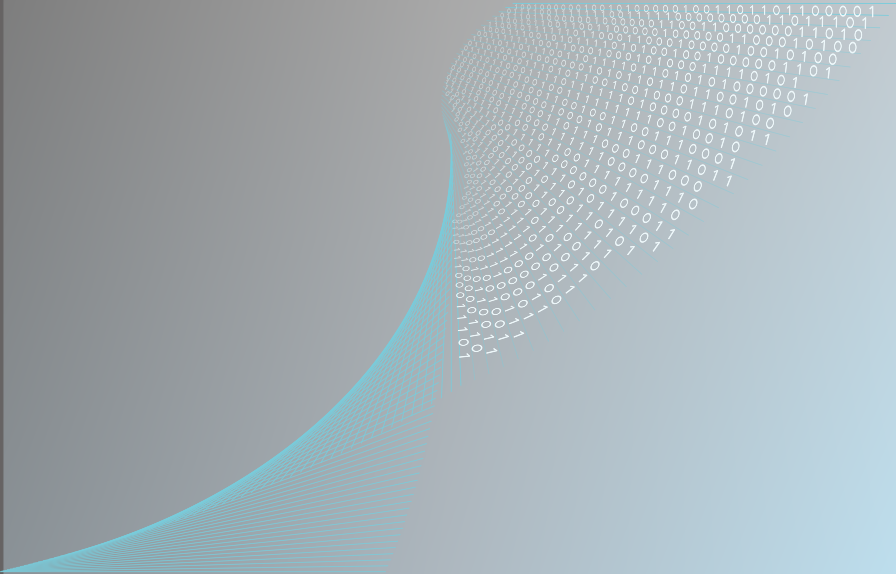
A Shadertoy shader for this background:

```glsl
// A twisted ribbon of fine cyan lines that opens into rows of binary marks on a grey-blue gradient.

const float ASPECT = 1.561;
const int THREADS = 60;   // lines in the lower wing
const int ROWS = 32;      // rows of marks in the upper wing
const vec3 CYAN = vec3(0.47, 0.80, 0.86);
const vec3 WHITE = vec3(0.93, 0.97, 0.98);

// Both ends of a ribbon line: xy is the sweeping end, zw the spine end.
const vec4 FOOT = vec4(0.000, 0.004, 0.671, 0.004);
const vec4 FOOT_PULL = vec4(0.041, 0.016, 0.762, 0.207);
const vec4 WAIST_IN = vec4(0.467, 0.106, 0.805, 0.533);
const vec4 WAIST = vec4(0.803, 0.329, 0.785, 0.766);
const vec4 WAIST_OUT = vec4(1.057, 0.421, 0.756, 0.801);
const vec4 HEAD_PULL = vec4(1.423, 0.776, 0.756, 0.919);
const vec4 HEAD = vec4(1.561, 0.994, 0.894, 0.994);

float hash(vec2 p) {
    return fract(sin(dot(p, vec2(127.1, 311.7))) * 43758.5);
}

vec4 bezier(vec4 a, vec4 b, vec4 c, vec4 d, float t) {
    float s = 1.0 - t;
    return s * s * s * a + 3.0 * s * s * t * b + 3.0 * s * t * t * c + t * t * t * d;
}

float segmentDistance(vec2 p, vec2 a, vec2 b) {
    vec2 ab = b - a;
    return length(p - a - ab * clamp(dot(p - a, ab) / dot(ab, ab), 0.0, 1.0));
}

// Coverage of a stroke, dimmed when it is thinner than a pixel.
float stroke(float d, float width, float px) {
    float w = max(width, px);
    return width / w * (1.0 - smoothstep(0.5 * w - 0.5 * px, 0.5 * w + 0.5 * px, d));
}

// Distance to a ring or a flagged bar in a cell one unit high.
float markDistance(vec2 q, float isBar) {
    float ring = abs(length(q * vec2(1.5, 1.0)) - 0.42) / 1.2;
    float bar = min(segmentDistance(q, vec2(0.06, -0.43), vec2(0.06, 0.43)),
                    segmentDistance(q, vec2(0.06, 0.43), vec2(-0.15, 0.24)));
    return mix(ring, bar, isBar);
}

// One row of marks that grow from the spine towards the outer edge.
float markRow(vec2 p, vec4 ends, float t, float row, float px) {
    vec2 span = ends.xy - ends.zw;
    float len = length(span);
    vec2 dir = span / len;
    vec2 rel = p - ends.zw;
    float start = 0.35 * (1.0 - smoothstep(0.0, 0.5, t));
    float v = (dot(rel, dir) / len - start) / (1.0 - start);
    if (v < 0.0 || v > 1.0) return 0.0;

    const float SMALL = 0.0085, GROWTH = 0.0130, PITCH = 1.25;
    float size = SMALL + GROWTH * v;
    float height = dot(rel, vec2(-dir.y, dir.x)) / size + 0.68;
    if (abs(height) > 0.65) return 0.0;

    float count = len * (1.0 - start) / (PITCH * GROWTH);
    float place = count * log(1.0 + GROWTH * v / SMALL);
    float cell = floor(place);
    float lastCell = floor(count * log(1.0 + GROWTH / SMALL) - 1.5 * hash(vec2(row, 7.0)));
    if (cell >= lastCell) return 0.0;

    float isBar = step(0.5, hash(vec2(cell, row)));
    vec2 q = vec2((place - cell - 0.5) * PITCH, height);
    float ink = stroke(markDistance(q, isBar) * size, 0.12 * size, px);
    return ink * mix(0.55, 1.0, smoothstep(0.0, 0.6, v));
}

// Three colour stops across, blended between the top and the bottom.
vec3 backdrop(vec2 uv) {
    vec3 left = mix(vec3(0.54, 0.57, 0.59), vec3(0.49, 0.49, 0.49), uv.y);
    vec3 middle = mix(vec3(0.68, 0.72, 0.75), vec3(0.66, 0.66, 0.66), uv.y);
    vec3 right = mix(vec3(0.74, 0.87, 0.93), vec3(0.76, 0.79, 0.81), uv.y);
    vec3 color = mix(left, middle, min(uv.x * 2.0, 1.0));
    return mix(color, right, max(uv.x * 2.0 - 1.0, 0.0));
}

void mainImage(out vec4 fragColor, in vec2 fragCoord) {
    vec2 uv = fragCoord / iResolution.xy;
    vec2 p = uv * vec2(ASPECT, 1.0);
    float px = 1.0 / iResolution.y;

    // Gradient and the dark strip on the left border
    vec3 color = backdrop(uv);
    color = mix(vec3(0.40, 0.39, 0.39), color, smoothstep(0.006 - px, 0.006 + px, p.x));

    // Lower wing: threads whose overlap forms the bright curved edge
    float gaps = 1.0;
    for (int i = 0; i <= THREADS; i++) {
        vec4 ends = bezier(FOOT, FOOT_PULL, WAIST_IN, WAIST, float(i) / float(THREADS));
        gaps *= 1.0 - 0.75 * stroke(segmentDistance(p, ends.xy, ends.zw), 0.0019, px);
    }

    // Upper wing: thin guide lines with marks set beneath them
    float marks = 0.0;
    for (int i = 1; i <= ROWS; i++) {
        float t = float(i) / float(ROWS);
        vec4 ends = bezier(WAIST, WAIST_OUT, HEAD_PULL, HEAD, t);
        float strength = mix(0.35, 0.9, smoothstep(0.9, 1.0, t));
        gaps *= 1.0 - strength * stroke(segmentDistance(p, ends.xy, ends.zw), 0.0019, px);
        marks = max(marks, markRow(p, ends, t, float(i), px));
    }

    color = mix(color, CYAN, 1.0 - gaps);
    color = mix(color, WHITE, marks);
    fragColor = vec4(color, 1.0);
}
```
